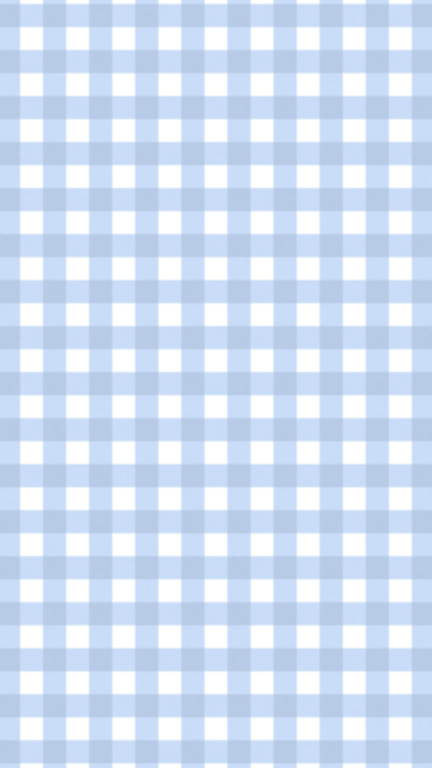
Give the GLSL for this pattern, as a Shadertoy shader.

```glsl
// Pale blue gingham: two sets of evenly spaced bands cross on white cloth.
// Each band set is a periodic distance turned into soft-edged coverage;
// the crossings take a deeper tone, and a faint grain varies the dye.

#define REPEATS     vec2(9.37, 16.69)    // repeats across and down
#define BAND_CENTRE vec2(0.184, 0.352)   // first band centre, in repeats
#define BAND_WIDTH  vec2(0.503, 0.503)   // band width, in repeats
#define EDGE_SOFT   0.035                // least edge softness, in repeats
#define CLOTH_WHITE vec3(0.995, 1.0, 0.995)
#define WARP_BLUE   vec3(0.787, 0.863, 0.973)  // upright bands
#define WEFT_BLUE   vec3(0.790, 0.863, 0.969)  // level bands
#define CROSS_BLUE  vec3(0.718, 0.792, 0.902)
#define GRAIN_SCALE 7.0                  // grain cells per repeat
#define GRAIN_DEPTH 0.008

// Pseudo-random gradient for a lattice corner.
vec2 cornerGradient(vec2 cell) {
    vec2 q = vec2(dot(cell, vec2(127.1, 311.7)), dot(cell, vec2(269.5, 183.3)));
    return 2.0 * fract(sin(q) * 43758.5) - 1.0;
}

float gradientNoise(vec2 p) {
    vec2 cell = floor(p), f = fract(p);
    vec2 blend = f * f * f * (f * (f * 6.0 - 15.0) + 10.0);
    float a = dot(cornerGradient(cell), f);
    float b = dot(cornerGradient(cell + vec2(1, 0)), f - vec2(1, 0));
    float c = dot(cornerGradient(cell + vec2(0, 1)), f - vec2(0, 1));
    float d = dot(cornerGradient(cell + vec2(1, 1)), f - vec2(1, 1));
    return mix(mix(a, b, blend.x), mix(c, d, blend.x), blend.y);
}

// Coverage of the upright (x) and level (y) bands.
vec2 bandCoverage(vec2 p, vec2 pixel) {
    vec2 fromCentre = abs(fract(p - BAND_CENTRE + 0.5) - 0.5);
    vec2 soft = max(vec2(EDGE_SOFT), 0.6 * pixel);
    return 1.0 - smoothstep(0.5 * BAND_WIDTH - soft, 0.5 * BAND_WIDTH + soft, fromCentre);
}

void mainImage(out vec4 fragColor, in vec2 fragCoord) {
    vec2 pixel = REPEATS / iResolution.xy;
    vec2 p = fragCoord * pixel;
    vec2 band = bandCoverage(p, pixel);

    // Weave the bands over the cloth
    vec3 betweenRows = mix(CLOTH_WHITE, WARP_BLUE, band.x);
    vec3 alongRows = mix(WEFT_BLUE, CROSS_BLUE, band.x);
    vec3 colour = mix(betweenRows, alongRows, band.y);

    // Grain shows only where there is dye
    float dye = max(band.x, band.y);
    colour += GRAIN_DEPTH * dye * gradientNoise(p * GRAIN_SCALE);

    fragColor = vec4(clamp(colour, 0.0, 1.0), 1.0);
}
```
